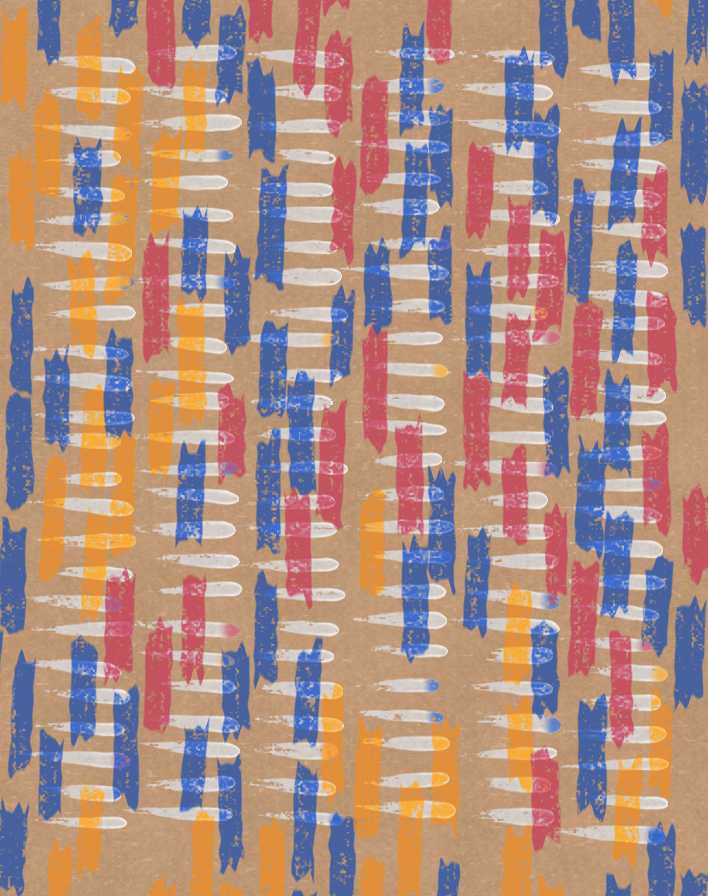
Write a Shadertoy shader that draws this pattern.

```glsl
// Staggered vertical crayon marks in blue, red and orange on brown paper,
// crossed by six columns of tapered white brush strokes. Marks and strokes
// are jittered grid cells; value noise gives the paper tooth and dry paint.

#define MARK_PITCH vec2(0.0397, 0.143)
#define MARK_FILL 0.87
#define MARK_STAGGER 0.45
#define BLUE_SHARE 0.46
#define BRUSH_PITCH vec2(0.119, 0.0352)
#define BRUSH_LEFT 0.036
#define BRUSH_COLUMNS 6.0
#define BRUSH_RADIUS 0.0088
#define TINTED_TIPS 0.3
#define EDGE 0.0013

const vec3 KRAFT = vec3(0.745, 0.595, 0.455);
const vec3 PAINT = vec3(0.835, 0.808, 0.79);
const vec3 WET_PAINT = vec3(0.94, 0.93, 0.92);
// Columns: blue, red, orange
const mat3 WAX = mat3(0.25, 0.37, 0.63,  0.77, 0.31, 0.37,  0.89, 0.56, 0.21);
const mat3 WAX_ON_PAINT = mat3(0.20, 0.39, 0.80,  0.79, 0.31, 0.41,  0.99, 0.67, 0.16);

float hash(vec2 p) {
    return fract(sin(dot(p, vec2(127.1, 311.7))) * 43758.5453);
}

float rnd(vec2 cell, float k) {
    return hash(cell + k * vec2(17.3, 9.7));
}

float noise(vec2 p) {
    vec2 i = floor(p), f = fract(p);
    f = f * f * (3.0 - 2.0 * f);
    return mix(mix(hash(i), hash(i + vec2(1, 0)), f.x),
               mix(hash(i + vec2(0, 1)), hash(i + vec2(1, 1)), f.x), f.y);
}

vec3 pickWax(float blueChance, float warm) {
    if (blueChance < BLUE_SHARE) return vec3(1, 0, 0);
    return warm > 0.53 ? vec3(0, 1, 0) : vec3(0, 0, 1);
}

// Amounts of blue, red and orange wax at p
vec3 crayonMarks(vec2 p, float tooth) {
    vec3 wax = vec3(0);
    float streak = noise(p * vec2(260, 28));
    float grip = smoothstep(0.14, 0.46, 0.68 * tooth + 0.32 * streak);
    for (float i = -1.0; i <= 1.0; i++) {
        float column = floor(p.x / MARK_PITCH.x) + i;
        float shift = MARK_STAGGER * column + 0.25 * hash(vec2(column, 7));
        float row = floor(p.y / MARK_PITCH.y + shift);
        for (float j = -1.0; j <= 1.0; j++) {
            vec2 cell = vec2(column, row + j);
            if (rnd(cell, 1.0) > MARK_FILL) continue;
            vec2 jitter = vec2(rnd(cell, 2.0), rnd(cell, 3.0)) - 0.5;
            vec2 center = (cell + 0.5 - vec2(0, shift) + jitter * vec2(0.35, 0.2)) * MARK_PITCH;
            vec2 size = mix(vec2(0.0115, 0.045), vec2(0.0157, 0.064),
                            vec2(rnd(cell, 4.0), rnd(cell, 5.0)));
            vec2 d = p - center;
            d.x -= d.y * mix(-0.03, 0.07, rnd(cell, 6.0));

            // Ragged ends from the separate hand strokes, wobbly sides
            float seed = 50.0 * rnd(cell, 7.0);
            float ends = 0.022 * (noise(vec2(d.x * 150.0 + seed, sign(d.y) * 5.0)) - 0.5);
            float sides = 0.004 * (noise(vec2(seed + sign(d.x) * 9.0, d.y * 70.0)) - 0.5);
            vec2 q = abs(d) - size - vec2(sides, ends);
            float mask = smoothstep(EDGE, -EDGE, q.x) * smoothstep(2.0 * EDGE, -2.0 * EDGE, q.y);

            float warm = noise(center * vec2(6, 4.5) + 3.7) + 0.45 * (rnd(cell, 8.0) - 0.5);
            vec3 kind = pickWax(rnd(cell, 9.0), warm);
            wax = mix(wax, kind, 0.95 * mask * grip);
        }
    }
    return wax;
}

// Paint cover and wetness; tip receives the wax dragged to the stroke end
vec2 brushStrokes(vec2 p, float tooth, out vec3 tip) {
    vec2 paint = vec2(0);
    tip = vec3(0);
    float bristle = 0.5 * tooth + 0.5 * noise(p * vec2(70, 380));
    for (float i = -1.0; i <= 1.0; i++) {
        float column = floor((p.x - BRUSH_LEFT) / BRUSH_PITCH.x) + i;
        if (column < 0.0 || column >= BRUSH_COLUMNS) continue;
        float shift = hash(vec2(column, 31));
        float row = floor(p.y / BRUSH_PITCH.y + shift);
        for (float j = -1.0; j <= 1.0; j++) {
            vec2 cell = vec2(column, row + j);
            float y = (cell.y + 0.5 - shift + 0.3 * (rnd(cell, 11.0) - 0.5)) * BRUSH_PITCH.y;
            if (y < 0.06 || y > 0.945) continue;
            float start = BRUSH_LEFT + column * BRUSH_PITCH.x + mix(-0.02, 0.012, rnd(cell, 12.0));
            float finish = BRUSH_LEFT + (column + mix(0.82, 0.98, rnd(cell, 13.0))) * BRUSH_PITCH.x;
            float t = (p.x - start) / (finish - start);
            if (t < 0.0 || t > 1.0) continue;

            // Thin dry start swelling to a round wet end
            float cap = clamp((1.0 - t) / 0.13, 0.0, 1.0);
            float radius = BRUSH_RADIUS * mix(0.75, 1.12, rnd(cell, 14.0))
                         * pow(smoothstep(-0.03, 0.75, t), 0.6) * sqrt(cap * (2.0 - cap));
            float bend = mix(-0.012, 0.004, rnd(cell, 15.0)) * (t - 0.5)
                       + 0.012 * (rnd(cell, 16.0) - 0.5) * t * (1.0 - t);
            float d = abs(p.y - y - bend) - radius + 0.002 * (noise(p * vec2(60, 150)) - 0.5);
            float dry = mix(0.56, 0.05, smoothstep(0.0, 0.65, t)) + 0.2 * rnd(cell, 17.0);
            float mask = smoothstep(EDGE, -EDGE, d) * smoothstep(dry - 0.16, dry + 0.12, bristle);
            float ridge = smoothstep(-0.005, -0.001, d) * smoothstep(0.45, 0.95, t);
            paint = mix(paint, vec2(1, ridge), mask);

            float tinted = step(rnd(cell, 18.0), TINTED_TIPS) * smoothstep(0.8, 0.93, t);
            tip = mix(tip, pickWax(rnd(cell, 19.0), rnd(cell, 20.0)) * tinted, mask);
        }
    }
    return paint;
}

void mainImage(out vec4 fragColor, in vec2 fragCoord) {
    vec2 p = fragCoord / iResolution.y;
    float tooth = 0.6 * noise(p * 410.0) + 0.4 * noise(p * 190.0 + 8.0);
    vec3 tip;
    vec2 paint = brushStrokes(p, tooth, tip);
    vec3 wax = crayonMarks(p, tooth);

    // Paper with grain and pale fibres
    vec3 paper = KRAFT + 0.07 * (tooth - 0.5) + 0.03 * (noise(p * 25.0) - 0.5);
    paper += 0.05 * smoothstep(0.82, 0.95, noise(p * vec2(120, 300)));
    vec3 color = paper * (1.0 - dot(wax, vec3(1))) + WAX * wax;

    // Wax is brighter and slightly broken on the paint
    vec3 onPaint = wax * mix(0.68, 0.98, smoothstep(0.3, 0.6, tooth)) * (1.0 - 0.25 * paint.y);
    onPaint += 0.75 * tip * (1.0 - dot(onPaint, vec3(1)));
    vec3 white = mix(PAINT, WET_PAINT, paint.y) + 0.06 * (tooth - 0.5);
    vec3 painted = white * (1.0 - dot(onPaint, vec3(1))) + WAX_ON_PAINT * onPaint;
    fragColor = vec4(mix(color, painted, 0.96 * paint.x), 1);
}
```
